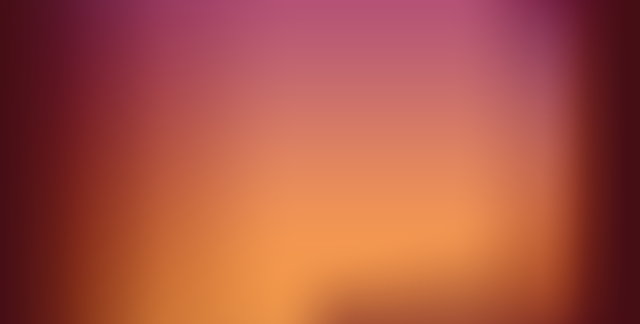
A Shadertoy shader for this background:

```glsl
// A warm, blurred dusk glow: orange below, rose above, wine-dark sides.
// Each vertical band is a cubic colour curve; wide overlapping fades blend
// the bands from left to right, and a soft shadow covers the lower right.

const vec3 WINE = vec3(0.27, 0.05, 0.08);
const vec3 RUST_SHADOW = vec3(0.60, 0.27, 0.19);

// Cubic Bezier through colour space, from bottom (t = 0) to top (t = 1).
vec3 colourCurve(float t, vec3 bottom, vec3 low, vec3 high, vec3 top) {
    float s = 1.0 - t;
    return s * s * s * bottom + 3.0 * s * s * t * low
         + 3.0 * s * t * t * high + t * t * t * top;
}

// Fades from one colour to the next while x passes from start to end.
vec3 fadeTo(vec3 from, vec3 to, float start, float end, float x) {
    return mix(from, to, smoothstep(start, end, x));
}

// Shadow that rises from the bottom edge and grows taller to the right.
float lowerShadow(vec2 p) {
    float reach = mix(0.25, 0.36, smoothstep(0.50, 0.85, p.x));
    float height = 1.0 - smoothstep(-0.10, reach, p.y);
    return height * smoothstep(0.42, 0.56, p.x);
}

void mainImage(out vec4 fragColor, in vec2 fragCoord) {
    vec2 p = fragCoord / iResolution.xy;

    // Vertical colour bands
    vec3 leftDusk = colourCurve(p.y,
        vec3(0.50, 0.17, 0.09), vec3(0.53, 0.16, 0.08),
        vec3(0.42, 0.07, 0.13), vec3(0.39, 0.10, 0.21));
    vec3 leftGlow = colourCurve(p.y,
        vec3(0.79, 0.44, 0.20), vec3(0.75, 0.37, 0.165),
        vec3(0.64, 0.23, 0.26), vec3(0.58, 0.21, 0.36));
    vec3 core = colourCurve(p.y,
        vec3(0.92, 0.58, 0.29), vec3(1.06, 0.67, 0.295),
        vec3(0.75, 0.425, 0.45), vec3(0.71, 0.32, 0.46));
    vec3 rightGlow = colourCurve(p.y,
        vec3(0.53, 0.19, 0.14), vec3(0.965, 0.515, 0.145),
        vec3(0.685, 0.39, 0.535), vec3(0.47, 0.13, 0.27));
    vec3 rightDusk = colourCurve(p.y,
        vec3(0.38, 0.09, 0.09), vec3(0.62, 0.21, 0.09),
        vec3(0.52, 0.19, 0.15), vec3(0.38, 0.07, 0.16));

    core = mix(core, RUST_SHADOW, lowerShadow(p));

    // Blend the bands from the left edge to the right edge
    vec3 colour = fadeTo(WINE, leftDusk, -0.02, 0.16, p.x);
    colour = fadeTo(colour, leftGlow, 0.08, 0.28, p.x);
    colour = fadeTo(colour, core, 0.19, 0.47, p.x);
    colour = fadeTo(colour, rightGlow, 0.70, 0.89, p.x);
    colour = fadeTo(colour, rightDusk, 0.84, 0.935, p.x);
    colour = fadeTo(colour, WINE, 0.88, 0.99, p.x);

    fragColor = vec4(colour, 1.0);
}
```
